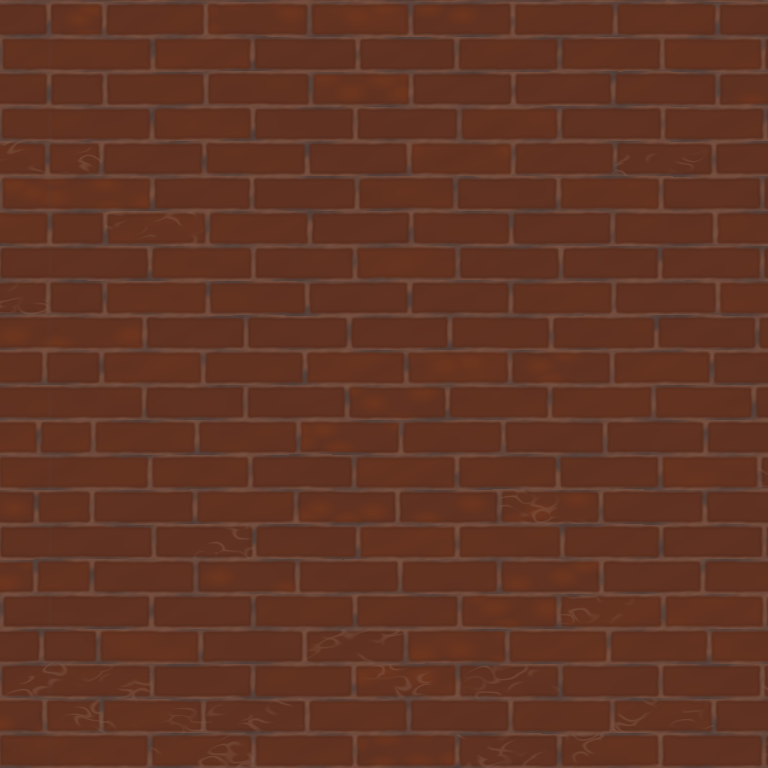
This texture is drawn by a three.js fragment shader. Its source:

```glsl
// Weathered red brick wall: 22 courses of running bond, about 7.5 bricks across.
// Each brick is a rounded box between two jittered joints; layered sines vary
// the mortar and clay, and cellular noise adds warm patches and pale scuffs.
varying vec2 vUv;

const float COURSE = 0.04535;       // height of a course with its joint
const float BRICK = 0.1328;         // length of a brick with its joint
const float TOP_JOINT = 0.0026;     // depth of the first bed joint
const float HALF_JOINT = 0.0031;
const float CORNER = 0.0035;

const vec3 CLAY = vec3(0.382, 0.198, 0.128);
const vec3 CLAY_DARK = vec3(0.362, 0.186, 0.130);
const vec3 CLAY_WARM = vec3(0.440, 0.212, 0.115);
const vec3 MORTAR_PALE = vec3(0.450, 0.300, 0.240);
const vec3 MORTAR_GREY = vec3(0.325, 0.250, 0.230);
const vec3 SCUFF = vec3(0.500, 0.345, 0.275);

float hash(vec2 p) {
  vec3 q = fract(vec3(p.xyx) * 0.1031);
  q += dot(q, q.yzx + 33.33);
  return fract((q.x + q.y) * q.z);
}

// Smooth variation in -1..1 from three crossed sines.
float waves(vec2 p) {
  return (sin(p.x + 1.7 * sin(p.y * 0.8))
        + sin(p.y * 1.3 + 1.9 * sin(p.x * 0.6) + 2.0)
        + sin((p.x + p.y) * 1.9 + 4.0)) / 3.0;
}

// Distance to the nearest scattered cell point.
float cellular(vec2 p) {
  vec2 cell = floor(p);
  float nearest = 2.0;
  for (int j = -1; j <= 1; j++) {
    for (int i = -1; i <= 1; i++) {
      vec2 c = cell + vec2(float(i), float(j));
      vec2 point = c + vec2(hash(c + 11.0), hash(c + 47.0));
      nearest = min(nearest, distance(p, point));
    }
  }
  return nearest;
}

float bump(float x, float center, float width) {
  float t = (x - center) / width;
  return exp(-t * t);
}

// First full joint of a course; the bond drifts left in the middle courses.
float courseStart(float row, float odd) {
  float even = 0.136 - 0.016 * bump(row, 14.5, 4.2);
  float other = 0.198 - 0.014 * bump(row, 10.3, 2.2);
  return mix(even, other, odd) + 0.003 * (hash(vec2(row + 5.0, 3.0)) - 0.5);
}

// Even courses start with a short brick, odd ones with a long brick.
float jointX(float id, float row, float odd) {
  float edgeShift = id < 0.0 ? mix(0.45, -0.5, odd) : 0.0;
  float jitter = 0.005 * (hash(vec2(id + 20.0, row + 9.0)) - 0.5);
  return courseStart(row, odd) + (id + edgeShift) * BRICK + jitter;
}

float roundedBox(vec2 p, vec2 halfSize, float radius) {
  vec2 q = abs(p) - halfSize + radius;
  return length(max(q, 0.0)) + min(max(q.x, q.y), 0.0) - radius;
}

vec3 clayColor(vec2 p, vec2 brick) {
  float tone = hash(brick + 31.0);
  float grain = 0.5 + 0.5 * waves(p * vec2(42.0, 75.0) + tone * 20.0);
  vec3 color = mix(CLAY_DARK, CLAY, 0.35 + 0.65 * grain);
  color = mix(color, CLAY_WARM, 0.42 * tone * tone * (0.5 + 0.5 * grain));
  float patchShape = smoothstep(0.5, 0.05, cellular(p * vec2(17.0, 28.0)));
  return mix(color, CLAY_WARM, 0.7 * patchShape * step(0.82, hash(brick + 73.0)));
}

vec3 mortarColor(vec2 p, float row) {
  float stain = 0.5 + 0.5 * waves(vec2(p.x * 34.0 + row * 2.7, p.y * 90.0));
  vec3 color = mix(MORTAR_PALE, MORTAR_GREY, smoothstep(0.3, 0.95, stain));
  return color * (1.0 + 0.04 * waves(p * 210.0));
}

// Curved pale strands, most frequent in the lowest courses.
float scuffs(vec2 p, vec2 brick) {
  vec2 bent = p + 0.006 * vec2(waves(p * 90.0), waves(p.yx * 70.0 + 3.0));
  float strand = smoothstep(0.13, 0.0, abs(cellular(bent * vec2(24.0, 58.0)) - 0.4));
  float fade = smoothstep(-0.1, 0.6, waves(p * vec2(47.0, 65.0) + brick));
  float chance = mix(0.05, 0.5, smoothstep(16.0, 19.0, brick.y));
  return strand * fade * step(hash(brick + 101.0), chance);
}

void main() {
  // Locate the course, with slightly uneven bed joints.
  vec2 p = vec2(vUv.x, 1.0 - vUv.y);
  float depth = p.y - TOP_JOINT + 0.0006 * waves(p * vec2(24.0, 9.0));
  float row = floor(depth / COURSE);
  float odd = mod(row, 2.0);

  // Locate the brick between its two jittered joints.
  float id = floor((p.x - courseStart(row, odd)) / BRICK);
  if (p.x < jointX(id, row, odd)) id -= 1.0;
  else if (p.x > jointX(id + 1.0, row, odd)) id += 1.0;
  float left = jointX(id, row, odd);
  float right = jointX(id + 1.0, row, odd);
  vec2 brick = vec2(id + 20.0, row);

  // Soft, worn brick outline.
  vec2 center = vec2(0.5 * (left + right), (row + 0.5) * COURSE);
  vec2 halfSize = 0.5 * vec2(right - left, COURSE) - HALF_JOINT;
  float d = roundedBox(vec2(p.x, depth) - center, halfSize, CORNER);
  d += 0.0006 * waves(p * 130.0);
  float joint = smoothstep(-0.0022, 0.0026, d);

  // Clay, edge shade, faint seam, scuffs and mortar.
  vec3 color = clayColor(p, brick);
  color *= 1.0 - 0.06 * smoothstep(-0.006, -0.001, d);
  color = mix(color, MORTAR_GREY, 0.22 * odd * bump(p.x, 0.065, 0.0016));
  color = mix(color, mortarColor(p, row), joint);
  color = mix(color, SCUFF, 0.5 * scuffs(p, brick));
  gl_FragColor = vec4(color, 1.0);
}
```
